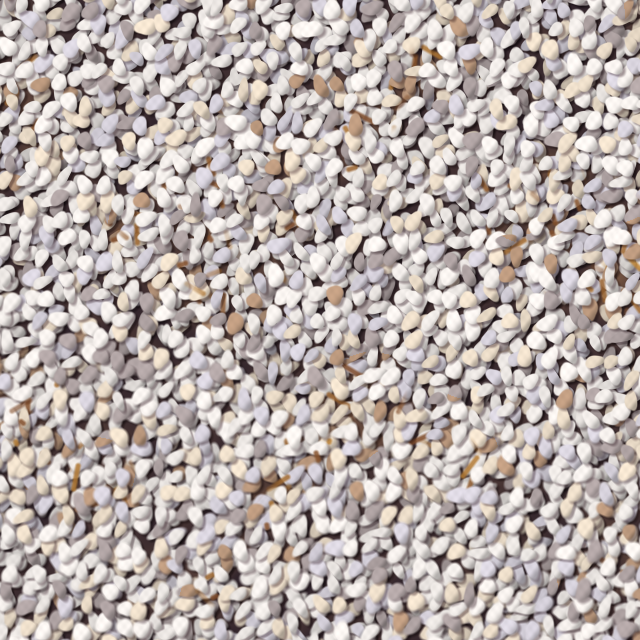
A three.js fragment shader for this texture:

```glsl
varying vec2 vUv;

const float STONE_FREQ = 33.0;
const float STREAK_FREQ = 26.0;
const float JITTER = 0.72;
const float LEAN = 0.35;
const float LEAN_SPREAD = 2.2;
const float EDGE_SHARP = 0.13;
const float EDGE_SOFT = 0.27;
const float SHADOW_DEPTH = 0.56;
const vec2 SHADOW_SHIFT = vec2(0.13, -0.12);
const vec2 AWAY_FROM_LIGHT = vec2(0.78, -0.62);

const vec3 GAP_PLUM = vec3(0.19, 0.14, 0.17);
const vec3 GAP_BROWN = vec3(0.47, 0.34, 0.26);
const vec3 SHADOW_TINT = vec3(0.42, 0.35, 0.38);
const vec3 STONE_WHITE = vec3(0.97, 0.95, 0.935);
const vec3 STONE_LILAC = vec3(0.86, 0.84, 0.88);
const vec3 STONE_CREAM = vec3(0.95, 0.89, 0.81);
const vec3 STONE_GREY = vec3(0.71, 0.66, 0.66);
const vec3 STONE_TAN = vec3(0.76, 0.62, 0.51);
const vec3 STREAK_RUST = vec3(0.50, 0.30, 0.17);
const vec3 STREAK_OCHRE = vec3(0.78, 0.55, 0.22);

vec3 hash3(vec2 p, float seed) {
  vec3 q = vec3(dot(p, vec2(127.1, 311.7)), dot(p, vec2(269.5, 183.3)), dot(p, vec2(419.2, 371.9)));
  return fract(sin(q + seed * 17.3) * 43758.5);
}

// Smooth drifting field from layered sines, about 0 to 1
float drift(vec2 p) {
  float s = sin(p.x + 1.7 * sin(p.y * 0.8)) + sin(p.y * 1.3 + 1.5 * sin(p.x * 0.9 + 2.0));
  s += 0.6 * sin(p.x * 2.1 - p.y * 1.7 + 1.0);
  return clamp(0.5 + 0.2 * s, 0.0, 1.0);
}

vec3 stoneColour(float pick, float tone, float warmth) {
  vec3 c = STONE_WHITE;
  if (pick > 0.56) c = STONE_LILAC;
  if (pick > 0.72) c = STONE_CREAM;
  if (pick > 0.89) c = STONE_GREY;
  if (pick > 0.985 - 0.07 * warmth) c = STONE_TAN;
  return c * mix(0.94, 1.03, tone);
}

// Distance ratio to a lumpy oval: 1 on its outline
float oval(vec2 d, vec2 axis, vec2 radii, float phase) {
  vec2 q = vec2(d.x * axis.y - d.y * axis.x, dot(d, axis)) / radii;
  float a = atan(q.y, q.x + 0.0001);
  float lump = 1.0 + 0.09 * sin(2.0 * a + phase) + 0.08 * sin(3.0 * a + phase * 2.3);
  return length(q) / lump;
}

// One jittered layer of shaded stones, each with a soft shadow
void layStones(inout vec3 col, vec2 uv, float seed, float light, float edge, float warmth) {
  vec2 p = uv * STONE_FREQ + seed * vec2(5.37, 8.61);
  vec2 cell = floor(p);
  for (int j = -1; j <= 1; j++) {
    for (int i = -1; i <= 1; i++) {
      vec2 id = cell + vec2(float(i), float(j));
      vec3 place = hash3(id, seed);
      vec3 form = hash3(id + 41.0, seed);
      vec2 d = p - id - 0.5 - (place.xy - 0.5) * JITTER;
      float angle = LEAN + (place.z - 0.5) * LEAN_SPREAD;
      vec2 axis = vec2(sin(angle), cos(angle));
      vec2 radii = vec2(mix(0.27, 0.43, form.x), mix(0.42, 0.60, form.y));
      float phase = form.z * 6.283;
      float shadowDist = oval(d - SHADOW_SHIFT, axis, radii, phase);
      float shadow = SHADOW_DEPTH * (1.0 - smoothstep(0.78, 1.25, shadowDist));
      col *= mix(vec3(1.0), SHADOW_TINT, shadow);

      float body = oval(d, axis, radii, phase);
      float away = dot(d, AWAY_FROM_LIGHT) / radii.x;
      vec3 tint = stoneColour(fract(form.z * 7.31 + place.x), form.x, warmth);
      tint *= light * (1.0 - 0.25 * smoothstep(0.15, 1.15, away));
      tint *= 1.0 + 0.025 * sin(d.x * 13.0 + phase) * sin(d.y * 10.0 - phase);
      col = mix(col, tint, 1.0 - smoothstep(1.0 - edge, 1.0 + edge, body));
    }
  }
}

// Thin dry stalks gathered where the patch value is high
void layStreaks(inout vec3 col, vec2 uv, float patchValue) {
  vec2 p = uv * STREAK_FREQ;
  vec2 cell = floor(p);
  for (int j = -1; j <= 1; j++) {
    for (int i = -1; i <= 1; i++) {
      vec2 id = cell + vec2(float(i), float(j));
      vec3 place = hash3(id, 9.0);
      vec3 form = hash3(id + 13.0, 9.0);
      vec2 d = p - id - place.xy;
      float angle = (form.x - 0.5) * 2.6;
      vec2 axis = vec2(sin(angle), cos(angle));
      float along = clamp(dot(d, axis), -0.5 * form.y, 0.5 * form.y);
      float dist = length(d - axis * along);
      float density = smoothstep(place.z, place.z + 0.12, patchValue);
      float mask = 1.0 - smoothstep(0.03, 0.17, dist);
      col = mix(col, mix(STREAK_RUST, STREAK_OCHRE, form.z * form.z), mask * density * 0.85);
    }
  }
}

void main() {
  float warmth = smoothstep(0.45, 0.9, drift(vUv * 11.0 + 3.0));
  float blur = 0.7 * (1.0 - smoothstep(0.4, 0.65, vUv.y + 0.25 * vUv.x));
  float edge = mix(EDGE_SHARP, EDGE_SOFT, blur);

  vec3 col = mix(GAP_PLUM, GAP_BROWN, drift(vUv * 47.0) * (0.35 + 0.65 * warmth));
  layStones(col, vUv, 1.0, 0.84, edge, warmth);
  layStones(col, vUv, 2.0, 0.95, edge, warmth);
  layStreaks(col, vUv, warmth * 0.55);
  layStones(col, vUv, 3.0, 1.0, edge, warmth);
  layStreaks(col, vUv + 0.37, warmth * warmth * 0.26);
  gl_FragColor = vec4(clamp(col, 0.0, 1.0), 1.0);
}
```
